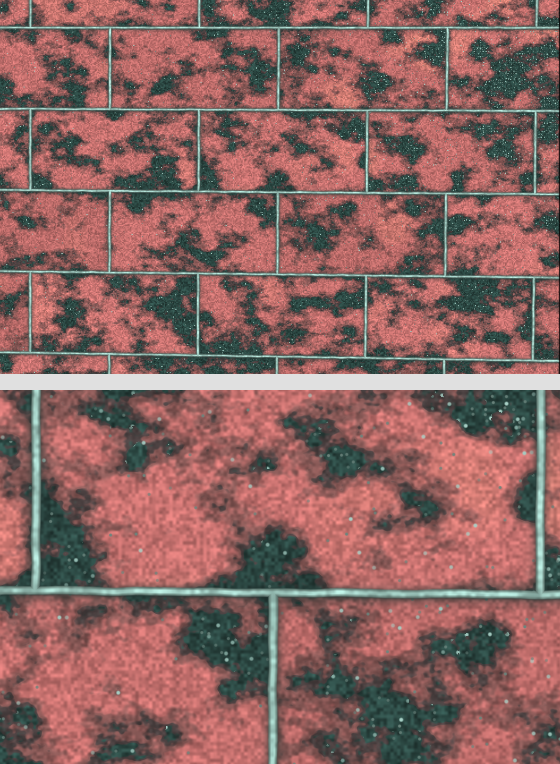
Top: the whole. Bottom: its middle third, enlarged.
This texture is drawn by a Shadertoy shader. Its source:

```glsl
// Weathered red brick tiles in running bond, with dark green mottling, pale joints and specks.

float hash(vec2 p) {
    vec3 q = fract(p.xyx * vec3(0.1031, 0.1030, 0.0973));
    q += dot(q, q.yzx + 33.33);
    return fract((q.x + q.y) * q.z);
}

float noise(vec2 p) {
    vec2 i = floor(p), f = fract(p);
    f = f * f * (3.0 - 2.0 * f);
    return mix(mix(hash(i), hash(i + vec2(1, 0)), f.x),
               mix(hash(i + vec2(0, 1)), hash(i + vec2(1, 1)), f.x), f.y);
}

float fbm(vec2 p) {
    float sum = 0.0, weight = 0.434;
    for (int i = 0; i < 5; i++) {
        sum += weight * noise(p);
        p = mat2(1.6, 1.2, -1.2, 1.6) * p + 7.3;
        weight *= 0.6;
    }
    return sum;
}

// Small round grains, one per grid cell where the hash is below the density.
float specks(vec2 p, float density) {
    vec2 cell = floor(p);
    vec2 centre = 0.3 + 0.4 * vec2(hash(cell + 11.0), hash(cell + 47.0));
    float grain = 1.0 - smoothstep(0.1, 0.35, length(fract(p) - centre));
    return grain * step(hash(cell), density) * (0.5 + 0.5 * hash(cell + 83.0));
}

void mainImage(out vec4 fragColor, in vec2 fragCoord) {
    vec2 p = fragCoord / iResolution.y;
    float aspect = iResolution.x / iResolution.y;
    float down = 1.0 - p.y, px = 1.0 / iResolution.y;

    // Running bond, with courses that fan out slightly to the right
    float row = (down - 0.074) / (0.217 + 0.0039 * p.x);
    float course = floor(row);
    float start = mod(course, 2.0) < 0.5 ? 0.2945 : 0.0815;
    float col = (p.x * (1.0 + 0.008 * down) - start) / 0.4514;
    vec2 brick = vec2(floor(col), course);
    float brickRandom = hash(brick + 31.0);

    // Signed offsets to the nearest joints, slightly uneven
    vec2 joint = (vec2(col, row) - round(vec2(col, row))) * vec2(0.451, 0.218);
    joint += 0.0015 * (vec2(noise(p * 45.0), noise(p * 45.0 + 90.0)) - 0.5);
    vec2 gap = abs(joint) - vec2(0.0040, 0.0036);
    float edge = min(gap.x, gap.y);

    // Mottling: a separate pattern on each brick, denser to the upper right and at the rims
    vec2 q = p + brick * vec2(3.7, 5.3) + 40.0;
    float wear = smoothstep(0.55, 1.4, p.x) * smoothstep(0.15, 0.8, p.y);
    float stain = fbm(q * vec2(16.0, 22.0));
    stain += 0.02 * wear + 0.03 * (brickRandom - 0.5);
    stain += 0.05 * exp(-max(edge, 0.0) * 80.0);
    stain += 0.06 * (noise(p * 260.0) - 0.5);

    // Fired clay, from light red through brown to dark green
    vec3 clay = mix(vec3(0.77, 0.44, 0.43), vec3(0.52, 0.34, 0.33), smoothstep(0.43, 0.545, stain));
    float warm = smoothstep(0.58, 0.8, noise(q * 8.0 + 20.0)) * (0.3 + 0.7 * wear);
    clay += vec3(0.12, 0.10, 0.05) * warm * (1.0 - smoothstep(0.4, 0.53, stain));
    clay *= 0.95 + 0.1 * brickRandom;
    vec3 color = mix(clay, vec3(0.29, 0.25, 0.25), smoothstep(0.55, 0.605, stain));
    float moss = smoothstep(0.615, 0.655, stain);
    color = mix(color, vec3(0.17, 0.28, 0.26), moss);

    // Fine grain and pale mineral specks
    float grain = noise(p * 330.0 + 5.0) - 0.5 + 0.5 * (noise(p * 160.0 + 60.0) - 0.5);
    color *= 1.0 + (0.34 + 0.25 * moss) * grain;
    float density = 0.012 + 0.06 * moss + wear * (0.05 + 0.2 * moss);
    color = mix(color, vec3(0.66, 0.82, 0.78), specks(p * 135.0, density));
    color = mix(color, vec3(0.42, 0.52, 0.49), specks(p * 170.0 + 300.0, density * 1.5));

    // Shadow beside the joints, deepest below each course
    float below = joint.y > 0.0 ? 0.8 : 0.45;
    float shade = max(0.55 * exp(-max(gap.x, 0.0) * 260.0), below * exp(-max(gap.y, 0.0) * 260.0));
    color = mix(color, vec3(0.13, 0.20, 0.19), shade);

    // Mortar with a light core and mottled grey-green sides
    float core = 1.0 - smoothstep(-0.0032, -0.0002, edge);
    core *= 0.5 + 0.7 * noise(p * 70.0);
    vec3 mortar = mix(vec3(0.40, 0.50, 0.47), vec3(0.68, 0.86, 0.82), clamp(core, 0.0, 1.0));
    mortar *= 0.87 + 0.26 * noise(p * 240.0);
    color = mix(color, mortar, 1.0 - smoothstep(-px, px, edge));

    // Thin dark border at the right
    color *= 1.0 - 0.8 * smoothstep(aspect - 0.005, aspect - 0.001, p.x);
    fragColor = vec4(clamp(color, 0.0, 1.0), 1.0);
}
```
